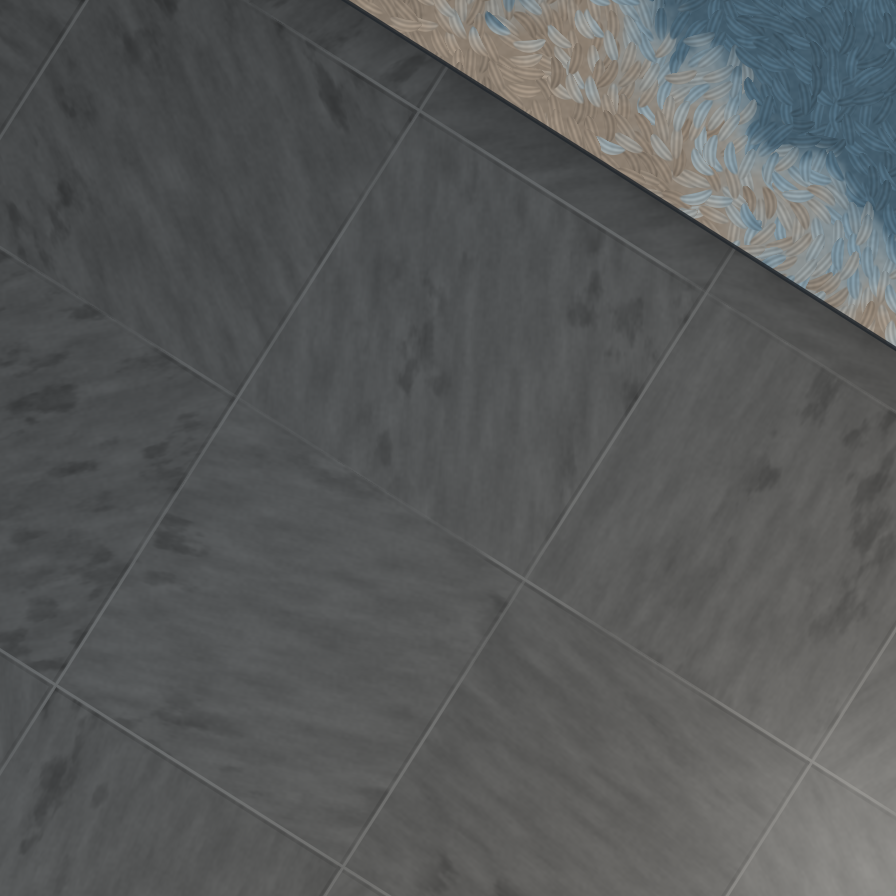
This texture is drawn by a WebGL 1 fragment shader. Its source:

```glsl
precision highp float;
// Slate floor of square tiles on a tilted grid, with the corner of a woven rug.
// Tiles use streaked value noise turned per cell, grout is a worn line along the
// cell borders, and the rug is built from scattered curved strokes of yarn.
uniform vec2 u_resolution;

const float TILE = 0.3795;                  // tile side in canvas units
const vec2 GRID_ORIGIN = vec2(0.586, 0.353);
const vec2 GRID_AXIS = vec2(0.845, -0.535); // direction of one row
const float RUG_EDGE = 1.157;               // in tiles above the origin

const vec3 COOL = vec3(0.97, 1.0, 1.015);
const vec3 WARM = vec3(1.01, 1.0, 0.975);
const vec3 BEIGE = vec3(0.62, 0.565, 0.505);
const vec3 PALE = vec3(0.64, 0.665, 0.665);
const vec3 BLUE = vec3(0.47, 0.56, 0.61);
const vec3 NAVY = vec3(0.27, 0.38, 0.45);

float hash(vec2 p) {
  vec3 q = fract(p.xyx * 0.1031);
  q += dot(q, q.yzx + 33.33);
  return fract((q.x + q.y) * q.z);
}

float noise(vec2 p) {
  vec2 i = floor(p), f = fract(p);
  f = f * f * (3.0 - 2.0 * f);
  vec2 e = vec2(1.0, 0.0);
  return mix(mix(hash(i), hash(i + e), f.x),
             mix(hash(i + e.yx), hash(i + e.xx), f.x), f.y);
}

float fbm(vec2 p) {
  float sum = 0.0, amp = 0.5;
  for (int i = 0; i < 4; i++) {
    sum += amp * noise(p);
    p = p * 2.03 + 17.3;
    amp *= 0.5;
  }
  return sum / 0.9375;
}

vec2 rotate(vec2 p, float a) {
  float c = cos(a), s = sin(a);
  return vec2(c * p.x + s * p.y, c * p.y - s * p.x);
}

float band(float d, float halfWidth, float aa) {
  return 1.0 - smoothstep(halfWidth - aa, halfWidth + aa, abs(d));
}

// Room light: dim at the upper left, glossy at the lower right corner
float floorLight(vec2 p) {
  vec2 d = p - vec2(1.0, 0.02);
  return 0.328 + 0.05 * (p.x - 0.5) - 0.075 * (p.y - 0.5)
       + 0.15 * exp(-22.0 * dot(d, d));
}

// Streaks, dark blotches and grain of one tile, centred on zero
float slate(vec2 p, vec2 cell) {
  float turn = 1.75 * (1.0 + cell.y) - 0.45 * (cell.x + 1.5);
  vec2 q = rotate(p, turn) + 7.0 * hash(cell + 40.0);
  float streak = fbm(q * vec2(20.0, 75.0)) - 0.5;
  float patchy = smoothstep(0.4, 0.7, fbm(q * vec2(4.0, 8.0)));
  float blotch = smoothstep(0.5, 0.75, fbm(q * vec2(24.0, 48.0) + 9.0));
  float grain = noise(p * 230.0) - 0.5;
  return 0.075 * streak - 0.06 * blotch * patchy + 0.014 * grain
       + 0.016 * (hash(cell + 71.0) - 0.5);
}

vec3 tiledFloor(vec2 p, vec2 uv, float aa) {
  vec2 cell = floor(uv), s = fract(uv + 0.5) - 0.5;
  float light = floorLight(p);
  float tone = light + slate(p, cell);
  // Grout fades where it is worn, and has a thin shaded side
  vec2 wear = vec2(mix(0.55, 1.0, noise(uv * 4.0)),
                   mix(0.2, 1.0, smoothstep(0.25, 0.65, noise(uv * 3.5 + 5.0))));
  vec2 grout = wear * vec2(band(s.x, 0.0042, aa), band(s.y, 0.0042, aa));
  vec2 shade = wear * vec2(band(s.x + 0.011, 0.004, aa), band(s.y + 0.011, 0.004, aa));
  tone -= 0.035 * max(shade.x, shade.y);
  tone = mix(tone, light + 0.105, 0.85 * max(grout.x, grout.y));
  // Soft shadow beside the rug
  tone *= 1.0 - 0.2 * exp(-14.0 * max(RUG_EDGE - uv.y, 0.0));
  return tone * mix(COOL, WARM, smoothstep(-0.3, 0.7, p.x - p.y));
}

vec3 yarnColour(vec2 p, float depth, float pick) {
  float mottle = fbm(p * 9.0 + 3.0);
  float blueness = depth * 1.3 + (p.x - 0.65) * 0.9 + 1.1 * (mottle - 0.5);
  vec3 c = mix(BEIGE, PALE, smoothstep(0.0, 0.45, blueness + 0.5 * (pick - 0.5)));
  c = mix(c, BLUE, smoothstep(0.2, 0.7, blueness + 0.6 * (pick - 0.5)));
  float dark = depth + 1.5 * (mottle - 0.5) + 0.35 * (pick - 0.5);
  return mix(c, NAVY, 0.85 * smoothstep(0.32, 0.55, dark)) * (0.9 + 0.18 * pick);
}

// Overlapping bent strokes; the highest ranked one covers the others
vec3 rug(vec2 p, float depth) {
  vec2 g = p * 52.0, base = floor(g);
  vec3 c = yarnColour(p, depth, 0.4) * 0.9;
  float top = -1.0;
  for (int j = -1; j <= 1; j++) {
    for (int i = -1; i <= 1; i++) {
      vec2 id = base + vec2(float(i), float(j));
      float pick = hash(id), rank = hash(id + 91.0);
      vec2 centre = id + 0.2 + 0.6 * vec2(hash(id + 13.0), hash(id + 29.0));
      vec2 d = rotate(g - centre, 0.5 + 3.2 * (noise(id * 0.3) - 0.3) + pick);
      d.y += 0.6 * (pick - 0.5) * d.x * d.x;
      float shape = length(d / vec2(1.05, 0.4));
      float cover = step(top, rank) * (1.0 - smoothstep(0.8, 1.0, shape));
      float thread = 0.95 + 0.07 * cos(d.y * 21.0) - 0.1 * shape * shape;
      c = mix(c, yarnColour(p, depth, pick) * thread, cover);
      top = mix(top, rank, step(0.5, cover));
    }
  }
  return c * (0.93 + 0.1 * p.x) + 0.03 * (noise(p * 240.0) - 0.5);
}

void main() {
  vec2 p = gl_FragCoord.xy / u_resolution;
  vec2 offset = (p - GRID_ORIGIN) / TILE;
  vec2 uv = vec2(dot(offset, GRID_AXIS), dot(offset, vec2(-GRID_AXIS.y, GRID_AXIS.x)));
  float aa = 0.7 / (min(u_resolution.x, u_resolution.y) * TILE);
  float depth = uv.y - RUG_EDGE;

  vec3 colour = tiledFloor(p, uv, aa);
  colour = mix(colour, rug(p, depth), smoothstep(-aa, aa, depth));
  colour = mix(colour, vec3(0.13, 0.15, 0.17), 0.85 * band(depth, 0.006, aa));
  gl_FragColor = vec4(colour, 1.0);
}
```
